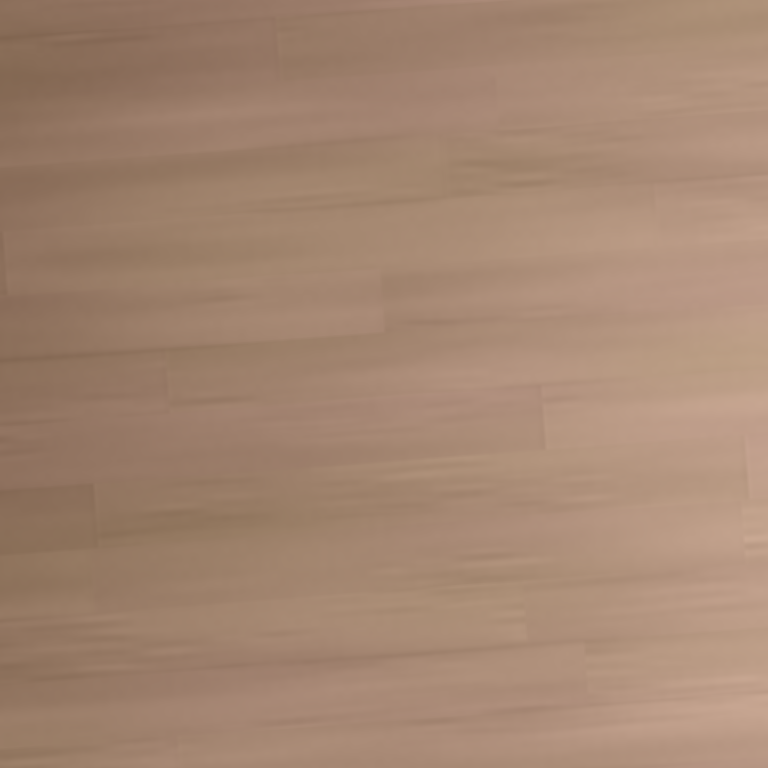
Give the GLSL for this texture, as a Shadertoy shader.

```glsl
// Soft, blurred wooden floor: slightly tilted planks with faint grain, lit from the right.
#define TILT 0.075          // slope of the grain, radians
#define ROW_HEIGHT 0.084    // width of one plank strip
#define PLANK_LENGTH 0.85
#define EDGE_SOFT 0.0022    // blur of plank edges
#define STREAK 0.085        // strength of broad streaks
#define GRAIN 0.034         // strength of fine relief
#define PLANK_VARIATION 0.022
#define LIGHT_SLOPE 0.135   // brightening from left to right
#define WOOD vec3(0.633, 0.515, 0.434)

float hash(vec2 p) {
    vec3 q = fract(vec3(p.xyx) * 0.1031);
    q += dot(q, q.yzx + 33.33);
    return fract((q.x + q.y) * q.z);
}

float noise(vec2 p) {
    vec2 i = floor(p), f = fract(p);
    f = f * f * f * (f * (f * 6.0 - 15.0) + 10.0);
    return mix(mix(hash(i), hash(i + vec2(1, 0)), f.x),
               mix(hash(i + vec2(0, 1)), hash(i + vec2(1, 1)), f.x), f.y) - 0.5;
}

// Tone (x) and warm-to-pink tint (y) of one plank
vec2 plank(vec2 p, vec2 id) {
    vec2 seed = 40.0 * vec2(hash(id + 3.7), hash(id + 9.1));
    float wave = 0.006 * noise(p * vec2(9.0, 16.0) + seed);
    vec2 q = vec2(p.x, p.y + wave);

    float streaks = 0.6 * noise(q * vec2(3.2, 32.0) + seed)
                  + 0.4 * noise(q * vec2(6.0, 62.0) + seed.yx);

    // Fine ridges, visible only in patches
    float patches = smoothstep(-0.02, 0.32, noise(p * vec2(4.5, 17.0) + seed.yx + 7.0));
    vec2 g = q * vec2(13.0, 105.0) + seed;
    float ridges = noise(g) - noise(g + vec2(0.15, 0.75));

    float shade = hash(id + 21.3) - 0.5;
    float tone = PLANK_VARIATION * shade + 0.5 * STREAK * streaks
               + GRAIN * patches * ridges;
    return vec2(tone, hash(id + 5.9) - 0.5);
}

// Weight of the nearest neighbour cell, for a soft boundary
float seam(float f, float size) {
    return 0.5 * smoothstep(0.5 - EDGE_SOFT / size, 0.5, abs(f - 0.5));
}

// One strip of planks laid end to end
vec2 strip(vec2 p, float row) {
    float s = p.x / PLANK_LENGTH + hash(vec2(row, 17.0));
    float k = floor(s), f = fract(s);
    vec2 here = plank(p, vec2(k, row));
    vec2 next = plank(p, vec2(k + sign(f - 0.5), row));
    vec2 surface = mix(here, next, seam(f, PLANK_LENGTH));

    // Thin end joint, light on one side and dark on the other
    float d = (f - step(0.5, f)) * PLANK_LENGTH;
    float joint = exp(-pow((d - 0.002) / 0.003, 2.0)) - exp(-pow((d + 0.003) / 0.004, 2.0));
    surface.x += 0.011 * joint * hash(vec2(k + step(0.5, f), row + 50.0));
    return surface;
}

void mainImage(out vec4 fragColor, in vec2 fragCoord) {
    vec2 uv = fragCoord / iResolution.xy;
    float c = cos(TILT), s = sin(TILT);
    vec2 p = vec2(c * uv.x + s * uv.y, c * uv.y - s * uv.x) + vec2(2.0, 3.0);

    // Planks, blended across the long edges
    float v = p.y / ROW_HEIGHT;
    float row = floor(v), f = fract(v);
    vec2 surface = mix(strip(p, row), strip(p, row + sign(f - 0.5)), seam(f, ROW_HEIGHT));

    // Faint broken dark lines along the long edges
    float edge = (f - step(0.5, f)) * ROW_HEIGHT;
    float broken = smoothstep(0.0, 0.35, noise(vec2(p.x * 4.0, floor(v + 0.5) * 7.3)));
    float tone = surface.x - 0.026 * broken * exp(-pow(edge / 0.0045, 2.0));

    // Broad streaks running across plank ends
    vec2 w = p + vec2(0.0, 0.012 * noise(p * vec2(3.0, 7.0)));
    tone += STREAK * (0.42 * noise(w * vec2(1.7, 17.0)) + 0.3 * noise(w * vec2(2.6, 37.0) + 11.0));
    tone += 0.03 * noise(p * vec2(3.0, 5.0) + 23.0);

    // Light: dim upper left, glow at the right edge
    vec2 toGlow = (uv - vec2(1.05, 0.46)) / vec2(0.42, 0.36);
    tone += LIGHT_SLOPE * (uv.x - 0.5) - 0.025 * (uv.y - 0.5);
    tone += 0.055 * exp(-dot(toGlow, toGlow));
    tone -= 0.03 * smoothstep(0.35, 0.0, uv.x) * smoothstep(0.2, 0.9, uv.y);

    // Slow drift between yellowish and pinkish wood
    float tint = 0.5 * surface.y + 1.2 * noise(p * vec2(3.0, 11.0) + 31.0);
    vec3 color = WOOD + tone * vec3(1.0, 0.93, 0.92) + tint * vec3(0.006, -0.006, 0.014);
    color += 0.006 * noise(uv * 95.0);

    fragColor = vec4(clamp(color, 0.0, 1.0), 1.0);
}
```
